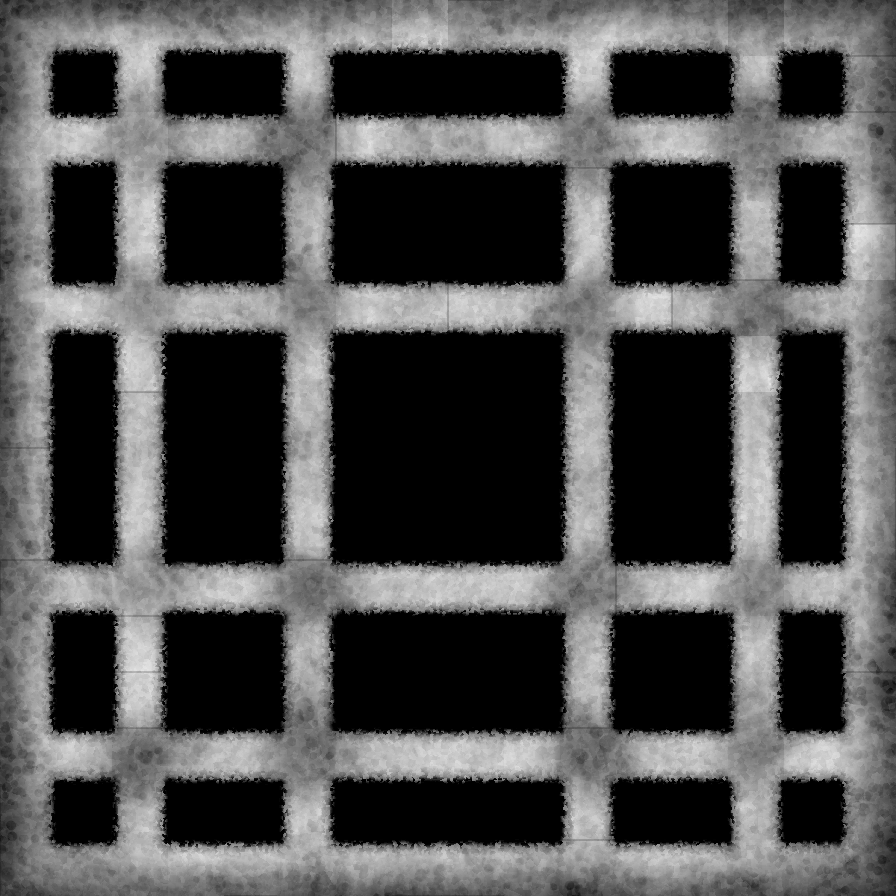
Write a three.js fragment shader that draws this texture map.

```glsl
// Worn grey lattice of plaster bars around black rounded openings, dim at the crossings and rim.
varying vec2 vUv;

const float CELLS = 16.0;          // tiles across the canvas
const float CORNER = 0.13;         // opening corner radius, in tiles
const float ROUGHNESS = 0.1;       // ragged rim depth, in tiles
const float SEAM_WIDTH = 0.03;
const float SEAM_CHANCE = 0.13;
const float SEAM_STRENGTH = 0.24;
const float BAR_LIGHT = 0.745;
const float CROSS_LIGHT = 0.49;
const float RIM_LIGHT = 0.31;
const float BORDER_LIGHT = 0.7;
const float TILE_VARIATION = 0.06;
const float CLOUD_STRENGTH = 0.1;
const float SPOT_STRENGTH = 0.12;
const float GRAIN_STRENGTH = 0.075;

float hash(vec2 p) {
  return fract(sin(dot(p, vec2(127.1, 311.7))) * 4375.85);
}

// Cellular noise: distance to the nearest point, and that point's random id.
vec2 cellular(vec2 p) {
  vec2 base = floor(p);
  vec2 nearest = vec2(9.0, 0.0);
  for (int y = -1; y <= 1; y++) {
    for (int x = -1; x <= 1; x++) {
      vec2 cell = base + vec2(float(x), float(y));
      vec2 site = cell + vec2(hash(cell), hash(cell + 41.3));
      float d = distance(p, site);
      if (d < nearest.x) nearest = vec2(d, hash(cell + 17.9));
    }
  }
  return nearest;
}

// Cloudy variation from warped, layered sines, about -1 to 1.
float clouds(vec2 p) {
  float sum = 0.0;
  float weight = 0.5;
  for (int i = 0; i < 6; i++) {
    p = mat2(0.8, 0.6, -0.6, 0.8) * p * 1.7 + 2.3;
    p += 0.6 * sin(p.yx * 0.8);
    sum += weight * sin(p.x) * sin(p.y);
    weight *= 0.75;
  }
  return sum;
}

// Centre and half width of the opening span along one mirrored axis.
vec2 openingSpan(float q) {
  if (q < 2.5) return vec2(0.0, 2.08);
  if (q < 5.5) return vec2(4.0, 1.08);
  return vec2(6.5, 0.58);
}

float openingDistance(vec2 q) {
  vec2 sx = openingSpan(q.x);
  vec2 sy = openingSpan(q.y);
  vec2 d = abs(q - vec2(sx.x, sy.x)) - vec2(sx.y, sy.y) + CORNER;
  return length(max(d, 0.0)) + min(max(d.x, d.y), 0.0) - CORNER;
}

// Round blots with random size, scattered by cellular noise.
float spots(vec2 p) {
  vec2 c = cellular(p);
  float radius = 0.15 + 0.32 * c.y;
  return (1.0 - smoothstep(radius - 0.06, radius + 0.06, c.x)) * step(0.5, c.y);
}

// Hairline joints on randomly chosen tile edges.
float seams(vec2 p) {
  vec2 line = floor(p + 0.5);
  vec2 lines = 1.0 - smoothstep(vec2(0.0), vec2(SEAM_WIDTH), abs(p - line));
  float vertical = lines.x * step(hash(vec2(line.x, floor(p.y)) + 5.2), SEAM_CHANCE);
  float across = lines.y * step(hash(vec2(floor(p.x), line.y) + 63.7), SEAM_CHANCE);
  return max(vertical, across);
}

float tileMask(vec2 tile, vec2 chosen) {
  return 1.0 - step(0.5, distance(tile, chosen));
}

void main() {
  vec2 p = vUv * CELLS;
  vec2 q = abs(p - 0.5 * CELLS);
  vec2 tile = floor(p);
  float cloud = clouds(p * 0.55);

  // Broad light: bars, dim crossings and a shaded outer border.
  vec2 barOffset = min(abs(q - 2.5), abs(q - 5.5));
  float crossing = 1.0 - smoothstep(0.15, 1.25, length(barOffset) + 0.12 * cloud);
  vec2 rim = 8.0 - q;
  float rimDepth = min(rim.x, rim.y);
  float border = 1.0 - smoothstep(0.7, 1.2, rimDepth);
  float rimLight = mix(RIM_LIGHT, BORDER_LIGHT, smoothstep(-0.15, 0.85, rimDepth + 0.08 * cloud));
  rimLight *= mix(0.75, 1.0, smoothstep(0.3, 2.6, length(rim)));
  float light = mix(mix(BAR_LIGHT, CROSS_LIGHT, crossing), rimLight, border);

  // Tile tone, with a few fresh patches and one stained patch.
  light += TILE_VARIATION * (hash(tile + 8.4) - 0.5) * (0.5 + crossing);
  light += 0.11 * (tileMask(tile, vec2(13.0, 9.0)) + tileMask(tile, vec2(15.0, 11.0)));
  light += 0.1 * tileMask(tile, vec2(7.0, 15.0)) + 0.05 * tileMask(tile, vec2(2.0, 9.0));
  light -= 0.1 * tileMask(tile, vec2(13.0, 15.0));

  // Stains, streaks, blots and fine grain.
  float wear = clamp(0.2 + 0.4 * max(crossing, border) - 0.6 * cloud, 0.0, 1.0);
  light += CLOUD_STRENGTH * cloud;
  light += 0.015 * sin(p.x * 19.0 + 2.0 * sin(p.y * 1.3)) * sin(p.x * 7.3 + tile.y);
  light -= SPOT_STRENGTH * wear * (0.7 * spots(p * 3.0) + 0.6 * spots(p * 5.3 + 20.0));
  light += GRAIN_STRENGTH * (cellular(p * 9.0).y - 0.5);
  light += 0.6 * GRAIN_STRENGTH * (cellular(p * 21.0 + 3.0).y - 0.5);
  light *= 1.0 - SEAM_STRENGTH * seams(p);

  // Ragged edge around each opening, with a faint soot margin.
  float ragged = cellular(p * 19.0 + 7.0).y - 0.5;
  float edge = openingDistance(q) + ROUGHNESS * ragged;
  float soot = mix(0.62, 1.0, smoothstep(-0.02, 0.22, edge));
  light *= smoothstep(-0.055, 0.045, edge) * soot;

  gl_FragColor = vec4(vec3(clamp(light, 0.0, 1.0)), 1.0);
}
```
